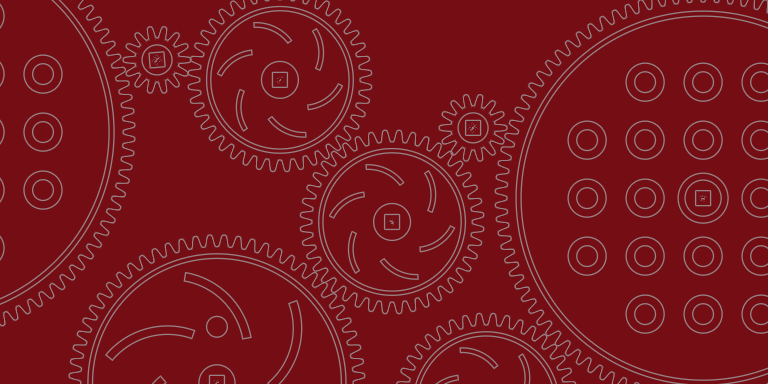
Give the GLSL for this background, as a Shadertoy shader.

```glsl
#define CRIMSON vec3(0.46, 0.05, 0.08)
#define LINE_GREY vec3(0.59, 0.51, 0.52)
#define HALF_STROKE 0.0017
#define TOOTH_HEIGHT 0.0155
#define TOOTH_ROUNDNESS 1.3
#define BOLT_SPACING 0.151
#define BOLT_RADII vec2(0.0495, 0.0270)
#define BLADES 6

const float PI = 3.14159;

mat2 rotation(float angle) {
    float c = cos(angle), s = sin(angle);
    return mat2(c, -s, s, c);
}

float ring(vec2 p, float radius) {
    return abs(length(p) - radius);
}

float rings(vec2 p, vec2 radii) {
    return min(ring(p, radii.x), ring(p, radii.y));
}

// Toothed outline: a flattened cosine around the pitch circle,
// divided by its gradient so that the stroke keeps an even width
float teeth(vec2 p, float pitchRadius, float count) {
    float r = max(length(p), 0.001);
    float a = count * (atan(p.y, p.x) - 0.5 * PI);
    float wave = tanh(-TOOTH_ROUNDNESS * cos(a));
    float peak = tanh(TOOTH_ROUNDNESS);
    float slope = TOOTH_ROUNDNESS * (1.0 - wave * wave) * sin(a) / peak;
    float d = r - pitchRadius - TOOTH_HEIGHT * wave / peak;
    return abs(d) / length(vec2(1.0, TOOTH_HEIGHT * count * slope / r));
}

// Round hub with a square axle hole
float hub(vec2 p, float radius, float tilt) {
    vec2 q = abs(rotation(tilt) * p) - 0.0175;
    float square = length(max(q, 0.0)) + min(max(q.x, q.y), 0.0) - 0.002;
    return min(ring(p, radius), abs(square));
}

// Curved slots: one arc band repeated around the axle
float blades(vec2 p, vec2 pivot, float radius, float facing, float halfSweep, float halfWidth) {
    float d = 1.0;
    for (int i = 0; i < BLADES; i++) {
        vec2 q = rotation(2.0 * PI * float(i) / float(BLADES)) * p;
        q = rotation(facing) * (q - pivot);
        vec2 e = vec2(abs(length(q) - radius) - halfWidth,
                      (abs(atan(q.y, q.x)) - halfSweep) * radius);
        d = min(d, abs(length(max(e, 0.0)) + min(max(e.x, e.y), 0.0)));
    }
    return d;
}

float pinion(vec2 p, float tilt) {
    return min(teeth(p, 0.073, 14.0), hub(p, 0.039, tilt));
}

float fanGear(vec2 p) {
    float d = min(teeth(p, 0.224, 40.0), rings(p, vec2(0.191, 0.180)));
    d = min(d, hub(p, 0.048, 0.0));
    return min(d, blades(p, vec2(-0.062, 0.034), 0.109, 1.13, 0.49, 0.006));
}

float wideFanGear(vec2 p) {
    float d = min(teeth(p, 0.370, 64.0), rings(p, vec2(0.336, 0.324)));
    d = min(d, hub(p, 0.047, 0.0));
    d = min(d, ring(p - vec2(0.0, 0.146), 0.027));
    return min(d, blades(p, vec2(-0.117, 0.081), 0.198, 0.79, 0.61, 0.011));
}

// Large wheel with a grid of bolts, leaving out the corners and the axle
float boltGear(vec2 p) {
    float d = min(teeth(p, 0.526, 92.0), rings(p, vec2(0.487, 0.474)));
    d = min(d, min(hub(p, 0.047, 0.0), ring(p, 0.065)));
    vec2 cell = clamp(round(p / BOLT_SPACING), -2.0, 2.0);
    float reach = dot(cell, cell);
    if (reach > 0.5 && reach < 7.5) d = min(d, rings(p - cell * BOLT_SPACING, BOLT_RADII));
    return d;
}

void mainImage(out vec4 fragColor, in vec2 fragCoord) {
    vec2 p = fragCoord / iResolution.y;
    float pixel = 1.0 / iResolution.y;

    // Gear train
    float d = min(boltGear(p - vec2(-0.190, 0.656)), boltGear(p - vec2(1.831, 0.484)));
    d = min(d, pinion(p - vec2(0.409, 0.844), 0.08));
    d = min(d, pinion(p - vec2(1.232, 0.667), 0.0));
    d = min(d, fanGear(p - vec2(0.729, 0.792)));
    d = min(d, fanGear(p - vec2(1.021, 0.422)));
    d = min(d, fanGear(p - vec2(1.266, -0.055)));
    d = min(d, wideFanGear(p - vec2(0.565, 0.003)));

    // Smooth stroke over the flat ground
    float stroke = clamp((HALF_STROKE - d) / pixel + 0.5, 0.0, 1.0);
    fragColor = vec4(mix(CRIMSON, LINE_GREY, stroke), 1.0);
}
```
